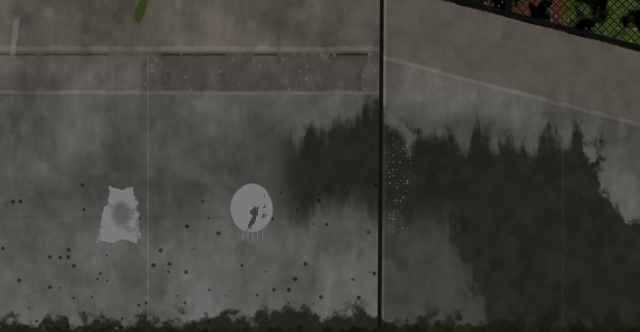
This texture is drawn by a Shadertoy shader. Its source:

```glsl
#define WALL_DARK vec3(0.245, 0.238, 0.226)
#define WALL_PALE vec3(0.395, 0.387, 0.378)
#define DAMP vec3(0.135, 0.131, 0.114)
#define PAINT vec3(0.47, 0.48, 0.485)
#define GREEN vec3(0.13, 0.16, 0.07)
#define BRICK vec3(0.29, 0.17, 0.13)
#define SLOPE 0.26
#define UPPER_SEAM 0.842
#define LOWER_SEAM 0.722

float hash(vec2 p) {
    vec3 q = fract(p.xyx * vec3(0.1031, 0.103, 0.0973));
    q += dot(q, q.yzx + 33.33);
    return fract((q.x + q.y) * q.z);
}

// Soft cellular noise: each cell carries one random tone
float cells(vec2 p) {
    vec2 id = floor(p), f = p - id;
    float total = 0.0, weight = 0.0;
    for (int k = 0; k < 9; k++) {
        vec2 g = vec2(k % 3 - 1, k / 3 - 1), c = id + g;
        vec2 d = g + vec2(hash(c), hash(c + 57.0)) - f;
        float w = exp(-7.0 * dot(d, d));
        total += w * hash(c + 113.0);
        weight += w;
    }
    return total / weight;
}

float mottle(vec2 p) {
    float sum = 0.0, amp = 0.53;
    for (int i = 0; i < 4; i++) {
        sum += amp * cells(p);
        p = mat2(1.7, 1.1, -1.1, 1.7) * p + 9.7;
        amp *= 0.5;
    }
    return sum;
}

// One candidate speck per grid cell
float specks(vec2 p, float scale, float density) {
    vec2 g = p * scale, id = floor(g);
    vec2 c = 0.3 + 0.4 * vec2(hash(id + 3.0), hash(id + 31.0));
    float r = 0.08 + 0.2 * hash(id + 71.0), aa = scale / iResolution.y;
    return smoothstep(r + aa, r - aa, length(fract(g) - c)) * step(hash(id), density);
}

float stroke(float d, float width) {
    float aa = 0.8 / iResolution.y;
    return 1.0 - smoothstep(width - aa, width + aa, abs(d));
}

float band(float x, float a, float b, float soft) {
    return smoothstep(a - soft, a + soft, x) * (1.0 - smoothstep(b - soft, b + soft, x));
}

// Damp area: rolling top, left fade and lower limit
float dampMask(vec2 p, float joint) {
    float top = 0.58 - 0.35 * smoothstep(1.74, 2.0, p.x) + 0.075 * exp(-pow((p.x - 1.13) / 0.1, 2.0));
    float base = mix(0.365, -0.2, smoothstep(1.3, 1.6, p.x));
    float m = 1.0 - smoothstep(top - 0.035, top + 0.04, p.y);
    m *= mix(0.5 * step(joint, p.x), 1.0, smoothstep(base - 0.07, base + 0.06, p.y));
    return m * smoothstep(0.76, 0.92, p.x);
}

vec3 foliage(vec2 p, float edge) {
    float n = mottle(p * 24.0);
    vec3 col = GREEN * smoothstep(0.25, 0.75, n) * 1.7;
    col = mix(col, BRICK, band(p.x, 1.46, 1.7, 0.03) * smoothstep(0.38, 0.58, n));
    col = mix(col, PAINT, specks(p, 75.0, 0.16) * 0.5);
    vec2 mesh = abs(fract(vec2(p.x + p.y, p.x - p.y) * 40.0) - 0.5);
    col *= 1.0 - 0.5 * smoothstep(0.14, 0.04, min(mesh.x, mesh.y));
    return mix(col, vec3(0.06), max(stroke(p.x - 1.53, 0.008), stroke(p.y - edge - 0.012, 0.009)));
}

void mainImage(out vec4 fragColor, in vec2 fragCoord) {
    vec2 p = fragCoord / iResolution.y;
    float px = 1.0 / iResolution.y, joint = 1.1425 + 0.0075 * p.y;
    float wallTop = 1.0 - SLOPE * (p.x - 1.325);
    float slopeBase = 0.825 - SLOPE * (p.x - 1.16);
    float right = step(joint, p.x), left = 1.0 - right;

    // Weathered concrete
    float broad = mottle(p * 5.0), fine = mottle(p * 27.0 + 4.0);
    float streak = mottle(p * vec2(22.0, 6.0) + 17.0), grain = fine - 0.5;
    float tone = broad + 0.45 * grain + 0.5 * (streak - 0.5);
    tone += 0.2 * smoothstep(0.42, 0.2, p.y) - 0.12 * band(p.y, 0.4, 0.7, 0.08);
    float panel = band(p.y, LOWER_SEAM, UPPER_SEAM, 0.006) * band(p.x, 0.43, joint, 0.01);
    tone -= panel * 0.45 * smoothstep(0.4, 0.55, 0.5 * (broad + streak));
    float coping = right * smoothstep(-0.01, 0.015, p.y - slopeBase);
    tone = mix(tone, 0.47 + 0.4 * grain, coping * 0.8);
    vec3 col = mix(WALL_DARK, WALL_PALE, clamp(tone, -0.1, 1.15));
    col *= mix(vec3(1.0), vec3(1.02, 0.98, 0.92), max(coping, smoothstep(0.68, 0.85, p.y)));

    // Formwork seams
    float wobble = 0.008 * (streak - 0.5), h = p.y - wobble;
    col += 0.05 * left * (stroke(h - UPPER_SEAM - 0.012, 0.007) + stroke(h - LOWER_SEAM, 0.005));
    col -= 0.085 * left * stroke(h - UPPER_SEAM + 0.007, 0.004) * smoothstep(0.35, 0.6, streak);
    col -= 0.025 * stroke(p.y - 0.345, 0.002);
    col += 0.04 * stroke(p.x - 0.445, 0.003) * step(p.y, 0.83);
    col += 0.045 * right * stroke(h - slopeBase, 0.006);

    // Damp stain and dark foot
    vec2 warp = 0.16 * vec2(broad - 0.5, streak - 0.5) + 0.06 * grain;
    col = mix(col, DAMP * (0.8 + 0.4 * fine), dampMask(p + warp, joint + warp.x) * 0.93);
    col += 0.018 * stroke(p.x - 1.695, 0.003) * step(p.y, 0.58);
    float foot = 0.025 + 0.025 * band(p.x, 0.55, 1.15, 0.12) - 0.1 * grain;
    col = mix(col, DAMP * 0.8, smoothstep(foot + 0.025, foot - 0.015, p.y) * 0.85);

    // Pits, flecks and a pale run
    col *= 1.0 - 0.5 * specks(p, 42.0, 0.09) * left * step(p.y, 0.45);
    float spray = band(p.x, 1.165, 1.24, 0.015) * band(p.y, 0.3, 0.58, 0.04);
    col = mix(col, PAINT, 0.6 * specks(p, 95.0, 0.3) * spray + 0.4 * specks(p, 58.0, 0.14) * panel);
    float run = stroke(p.x - 0.035 - 0.14 * (p.y - 0.82) - wobble, 0.009);
    col = mix(col, PAINT, 0.5 * run * band(p.y, 0.83, 0.945, 0.01));

    // Worn tapered patch
    vec2 a = p - vec2(0.365, 0.355);
    float taper = max(abs(a.x) - 0.052 + 0.23 * a.y, abs(a.y) - 0.079) + 0.035 * grain;
    float worn = 0.55 * smoothstep(0.5, 0.62, 0.5 * (fine + streak));
    worn = max(worn, 0.75 * smoothstep(0.03, 0.012, length(a * vec2(0.8, 0.6))));
    col = mix(col, PAINT, smoothstep(0.004, -0.005, taper) * (1.0 - worn));

    // Oval with scrapes and drips
    vec2 o = p - vec2(0.758, 0.373);
    float oval = (length(o / vec2(0.063, 0.073)) - 1.0) * 0.065 + 0.006 * grain;
    float inside = smoothstep(px, -px, oval);
    float drips = band(o.y, -0.092, -0.05, 0.006) * stroke(o.x, 0.04) * smoothstep(0.55, 0.9, sin(o.x * 420.0));
    col = mix(col, PAINT, max(inside, drips * 0.5));
    float scrape = stroke(o.x - 0.025 - 0.35 * o.y + 0.05 * grain, 0.012) * band(o.y, -0.06, 0.05, 0.012);
    scrape *= smoothstep(0.38, 0.52, mottle(p * vec2(60.0, 26.0)));
    col = mix(col, DAMP * 1.4, inside * scrape * 0.85);

    // Expansion joint
    col *= 1.0 + 0.25 * stroke(p.x - joint - 0.011, 0.003);
    col = mix(col, DAMP * 0.55, stroke(p.x - joint, 0.0055));

    // Fence, hanging leaf and ground growth
    if (p.y > wallTop - px) col = mix(col, foliage(p, wallTop), smoothstep(-px, px, p.y - wallTop));
    vec2 l = p - vec2(0.425, 0.973);
    float leaf = length(vec2(l.x - 0.25 * l.y, l.y * 0.45)) - 0.015 + 0.016 * grain;
    col = mix(col, GREEN * 1.5, smoothstep(px, -px, leaf));
    float blades = 0.012 + 0.008 * sin(p.x * 137.0) * sin(p.x * 61.0) + 0.012 * right * fine;
    col = mix(col, GREEN * (0.4 + 0.8 * fine), smoothstep(blades + px, blades - px, p.y));
    fragColor = vec4(col, 1.0);
}
```
